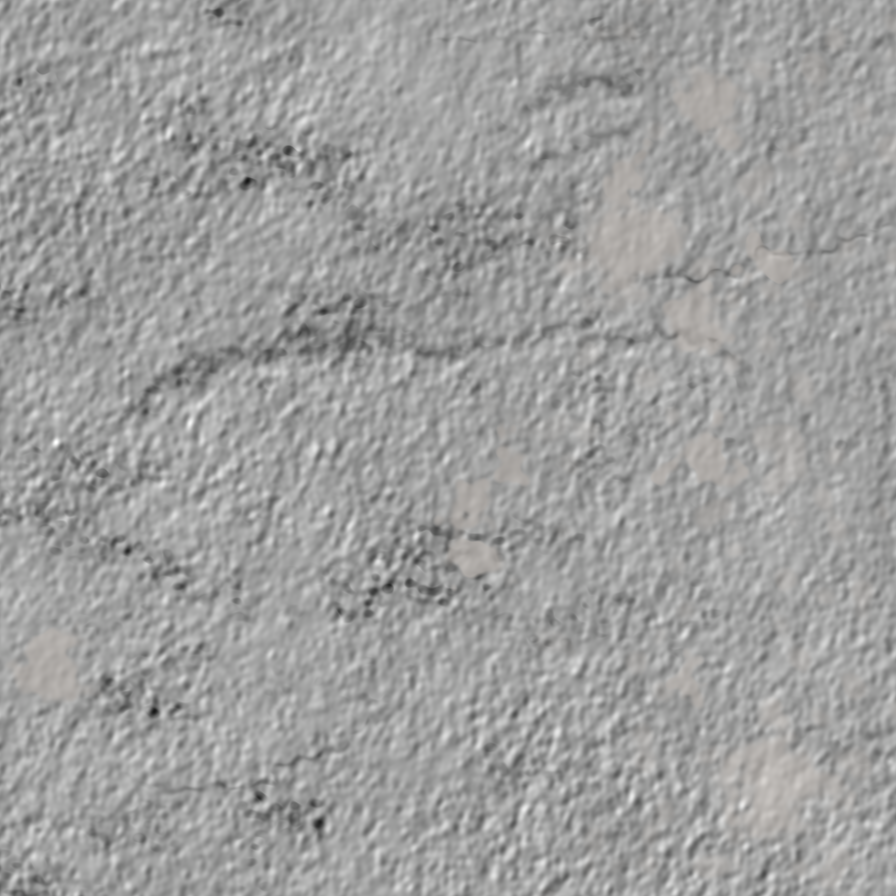
A Shadertoy shader for this texture:

```glsl
// Weathered grey concrete: embossed grain, pitted clusters, ragged cracks and pale worn patches.
// All noise is cellular (random bumps, one per cell); the grain is lit by differencing
// its height along the light direction.

const vec3 CONCRETE = vec3(0.632, 0.634, 0.632);
const vec3 PALE = vec3(0.700, 0.681, 0.664);
const vec2 LIGHT = vec2(-0.80, 0.60);
const float GRAIN_SCALE = 84.0;
const float GRAIN_CONTRAST = 0.112;
const float RELIEF_STEP = 0.0031;
const float PIT_DEPTH = 0.17;
const float STAIN = 0.033;
const float STREAK = 0.025;

// Cracks: centre x, centre y, half length, rise from centre to end
const int CRACKS = 9;
const vec4 CRACK_LINE[CRACKS] = vec4[](
    vec4(0.270, 0.581, 0.145, 0.048), vec4(0.535, 0.642, 0.135, 0.013),
    vec4(0.735, 0.607, 0.100, -0.011), vec4(0.855, 0.723, 0.160, 0.030),
    vec4(0.650, 0.889, 0.076, 0.026), vec4(0.640, 0.834, 0.078, 0.026),
    vec4(0.293, 0.183, 0.165, 0.049), vec4(0.100, 0.088, 0.130, 0.012),
    vec4(0.600, 0.957, 0.140, 0.010));
// Cracks: bow, width, darkness
const vec3 CRACK_FORM[CRACKS] = vec3[](
    vec3(0.024, 0.013, 0.23), vec3(-0.028, 0.009, 0.19), vec3(0.022, 0.007, 0.17),
    vec3(-0.017, 0.004, 0.13), vec3(0.017, 0.011, 0.22), vec3(0.003, 0.008, 0.16),
    vec3(-0.049, 0.005, 0.13), vec3(0.000, 0.005, 0.10), vec3(0.010, 0.004, 0.08));

// Worn patches: centre and radius
const int PATCHES = 12;
const vec3 PATCH[PATCHES] = vec3[](
    vec3(0.710, 0.730, 0.062), vec3(0.870, 0.120, 0.068), vec3(0.530, 0.430, 0.034),
    vec3(0.574, 0.480, 0.024), vec3(0.065, 0.257, 0.038), vec3(0.768, 0.230, 0.024),
    vec3(0.795, 0.880, 0.040), vec3(0.710, 0.800, 0.028), vec3(0.780, 0.480, 0.030),
    vec3(0.840, 0.720, 0.023), vec3(0.770, 0.635, 0.036), vec3(0.530, 0.375, 0.026));

vec3 hash3(vec2 cell) {
    vec3 h = fract(cell.xyx * vec3(0.1031, 0.1030, 0.0973));
    h += dot(h, h.yxz + 33.33);
    return fract((h.xxy + h.yzz) * h.zyx);
}

// Smooth signed noise: one randomly placed bump or dent per cell
float bumps(vec2 p) {
    vec2 cell = floor(p);
    float sum = 0.0;
    for (int y = -1; y <= 1; y++)
    for (int x = -1; x <= 1; x++) {
        vec2 c = cell + vec2(x, y);
        vec3 h = hash3(c);
        vec2 d = p - c - h.xy;
        float fall = max(0.0, 1.0 - dot(d, d));
        sum += (2.0 * h.z - 1.0) * fall * fall * fall;
    }
    return sum;
}

// Grain height, stretched along a steep diagonal
float grainHeight(vec2 p) {
    vec2 q = vec2(0.89 * p.x - 0.45 * p.y, 0.75 * (0.45 * p.x + 0.89 * p.y));
    return bumps(q * GRAIN_SCALE) + 0.75 * bumps(q.yx * GRAIN_SCALE * 1.7 + 31.7);
}

// x: darkness of the cracks, y: lit lip beneath them
vec2 cracks(vec2 p) {
    float wobble = 0.012 * bumps(p * 19.0 + 5.3) + 0.010 * bumps(p * 60.0 + 8.1);
    float breakup = smoothstep(-0.4, 0.4, bumps(p * vec2(85.0, 105.0) + 2.9));
    vec2 shade = vec2(0.0);
    for (int i = 0; i < CRACKS; i++) {
        vec4 line = CRACK_LINE[i];
        vec3 form = CRACK_FORM[i];
        float t = (p.x - line.x) / line.z;
        float off = (p.y + wobble - line.y - line.w * t - form.x * (1.0 - t * t)) / form.y;
        float taper = 1.0 - smoothstep(0.7, 1.05, abs(t));
        float lip = off + 1.9;
        shade += taper * form.z * vec2(exp(-off * off) * (0.4 + 0.6 * breakup),
                                       0.2 * exp(-lip * lip));
    }
    return shade;
}

// Coverage of worn patches with ragged, soft edges
float wornPatches(vec2 p) {
    float ragged = 0.030 * bumps(p * 27.0 + 14.2) + 0.016 * bumps(p * 70.0 + 3.7);
    float cover = 0.0;
    for (int i = 0; i < PATCHES; i++) {
        float d = length(p - PATCH[i].xy) + ragged;
        cover = max(cover, 1.0 - smoothstep(0.5 * PATCH[i].z, 1.05 * PATCH[i].z, d));
    }
    // Small flecks, mostly on the right
    float flecks = smoothstep(0.25, 0.8, bumps(p * 34.0 + 71.0));
    return max(cover, 0.55 * flecks * smoothstep(0.45, 0.8, p.x));
}

void mainImage(out vec4 fragColor, in vec2 fragCoord) {
    vec2 p = fragCoord / iResolution.y;

    // Broad zones: smoother at the upper right, rougher at the lower left
    float smoothZone = smoothstep(0.75, 1.5, p.x + p.y);
    float worn = wornPatches(p);
    vec2 crack = cracks(p);

    // Ragged clusters of wear, mostly on the left
    float wear = bumps(p * vec2(9.0, 13.0) + 17.6) + 0.6 * bumps(p * vec2(22.0, 30.0) + 6.5);
    float cluster = smoothstep(0.1, 0.95, wear) * (1.0 - 0.7 * smoothstep(0.45, 0.85, p.x));
    float rough = 1.08 - 0.34 * smoothZone + 0.35 * bumps(p * 6.0 + 9.4) + 0.4 * cluster;

    // Embossed grain
    vec2 stepToLight = LIGHT * RELIEF_STEP;
    float relief = grainHeight(p - stepToLight) - grainHeight(p + stepToLight);
    float tone = relief * GRAIN_CONTRAST * rough * (1.0 - 0.65 * worn);

    // Brushed vertical streaks and broad stains
    tone += STREAK * bumps(p * vec2(105.0, 15.0) + 40.0) * (0.5 + smoothZone);
    tone += STAIN * (bumps(p * 13.0 + 23.0) + 0.6 * bumps(p * 4.0 + 60.0));

    // Small soft pits inside the clusters
    float pit = smoothstep(-0.05, 0.75, bumps(p * vec2(82.0, 108.0) + 52.0));
    tone -= (PIT_DEPTH * pit * (0.12 + cluster) + 0.05 * cluster) * (1.0 - 0.8 * worn);
    tone += crack.y - crack.x * (1.0 - 0.4 * worn);

    vec3 color = mix(CONCRETE, PALE, 0.8 * worn) + tone;
    fragColor = vec4(clamp(color, 0.0, 1.0), 1.0);
}
```
